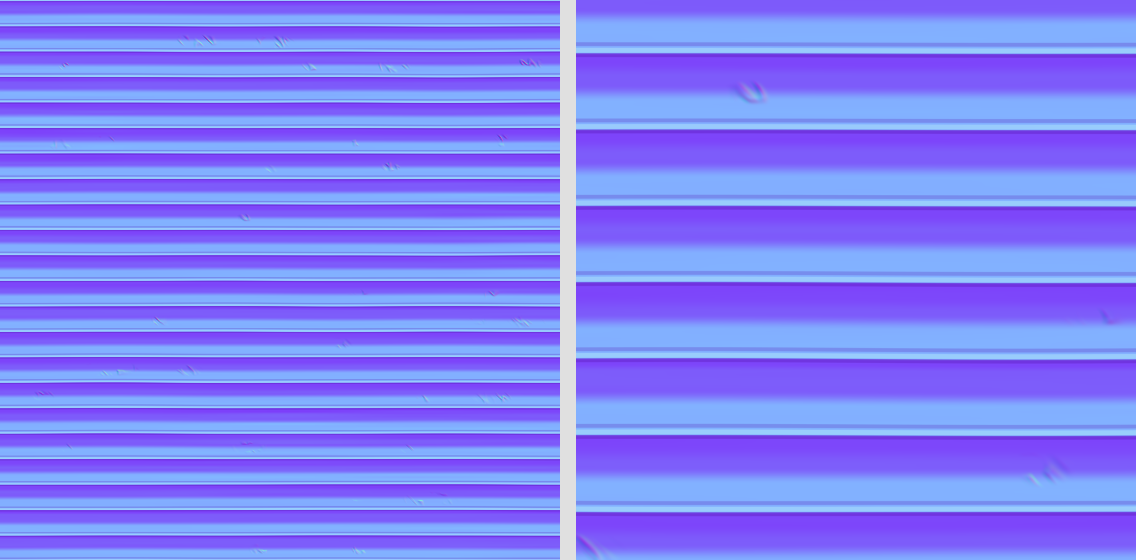
Left: the whole. Right: its middle third, enlarged.
Reproduce this texture map procedurally as a WebGL 1 fragment shader.

```glsl
precision highp float;
// Tangent-space normal map of a ribbed metal shutter: horizontal slats, each a
// violet upper slope rolling into a blue lower slope, closed by a thin bright lip
// and a dark groove. Wrapping noise adds faint streaks and scattered dents.

#define SLATS 22.0
#define SLAT_SHIFT 0.06
#define DENT_COLUMNS 8.0
#define DENT_DEPTH 0.26
#define STREAK_DEPTH 0.035
#define SAG 0.0012
#define VIOLET_DEEP vec3(0.49, 0.27, 0.98)
#define VIOLET vec3(0.49, 0.36, 0.98)
#define BLUE vec3(0.51, 0.69, 1.00)
#define CREASE vec3(0.46, 0.53, 0.92)
#define LIP vec3(0.60, 0.80, 0.99)
#define GROOVE vec3(0.43, 0.19, 0.86)

uniform vec2 u_resolution;

float hash(vec2 p) {
  vec3 q = fract(p.xyx * vec3(0.1031, 0.1030, 0.0973));
  q += dot(q, q.yzx + 33.33);
  return fract((q.x + q.y) * q.z);
}

// Value noise with a whole number of cells, so it wraps over the unit square
float wrapNoise(vec2 p, vec2 cells) {
  p *= cells;
  vec2 i = floor(p);
  vec2 f = fract(p);
  f = f * f * (3.0 - 2.0 * f);
  vec2 a = mod(i, cells);
  vec2 b = mod(i + 1.0, cells);
  return mix(mix(hash(a), hash(vec2(b.x, a.y)), f.x),
             mix(hash(vec2(a.x, b.y)), hash(b), f.x), f.y);
}

float band(float d, float halfWidth, float soft) {
  return 1.0 - smoothstep(halfWidth - 0.5 * soft, halfWidth + 0.5 * soft, abs(d));
}

// Cross-section colour of one slat; t runs from 0 at the top to 1 at the bottom
vec3 slatColor(float t, float row, float soft) {
  float deepEnd = mix(0.08, 0.26, hash(vec2(row, 7.0)));
  vec3 c = mix(VIOLET_DEEP, VIOLET, smoothstep(deepEnd * 0.5, deepEnd * 1.6, t));
  c = mix(c, BLUE, smoothstep(0.39, 0.61, t));
  c = mix(c, CREASE, 0.9 * band(t - 0.855, 0.025, soft));
  c = mix(c, LIP, band(t - 0.935, 0.032, soft));
  c = mix(c, VIOLET_DEEP, smoothstep(1.0 - soft, 1.0, t));
  float toGroove = min(t, 1.0 - t);
  return mix(c, GROOVE, 0.85 * band(toGroove, 0.025, soft));
}

// Coverage of the dented patches, some slats being hit more often than others
float dentMask(float x, float t, float row) {
  float column = floor(x * DENT_COLUMNS);
  float chance = 0.04 + 0.45 * pow(hash(vec2(row, 31.0)), 3.0);
  float mask = 0.0;
  for (int k = -1; k <= 1; k++) {
    float cell = column + float(k);
    vec2 id = vec2(mod(cell, DENT_COLUMNS), row);
    float hit = step(hash(id + 53.0), chance);
    vec2 center = vec2(cell + hash(id + 11.0), mix(0.42, 0.64, hash(id + 19.0)));
    float size = hash(id + 41.0);
    vec2 radius = vec2(mix(0.14, 0.46, size * size), mix(0.20, 0.33, size));
    float d = length((vec2(x * DENT_COLUMNS, t) - center) / radius);
    mask = max(mask, hit * mix(0.45, 1.0, hash(id + 67.0)) * (1.0 - smoothstep(0.35, 1.0, d)));
  }
  return mask;
}

// Broken, slanted ridges that fill the dented patches
float dentHeight(vec2 p) {
  float n = wrapNoise(vec2(p.x, p.y - p.x), vec2(64.0, 112.0));
  float ridge = 1.0 - smoothstep(0.0, 0.22, abs(n - 0.5));
  return ridge * smoothstep(0.38, 0.68, wrapNoise(p, vec2(48.0, 90.0)));
}

void main() {
  vec2 p = gl_FragCoord.xy / u_resolution;
  p.y = 1.0 - p.y;

  // Slats, sagging by a hair along their length
  float sag = SAG * (wrapNoise(p, vec2(5.0, 9.0)) - 0.5);
  float y = (p.y + sag) * SLATS - SLAT_SHIFT;
  float row = mod(floor(y), SLATS);
  float t = fract(y);
  float soft = max(SLATS / u_resolution.y, 0.02);
  vec3 color = slatColor(t, row, soft);

  // Long rolling streaks, stronger in a few areas
  float streak = wrapNoise(p, vec2(4.0, 230.0)) - 0.5;
  float area = smoothstep(0.5, 0.9, wrapNoise(p + 0.37, vec2(4.0, 8.0)));
  color.g += STREAK_DEPTH * streak * (0.6 + 1.6 * area);

  // Dents tilt the normal by the slope of their height
  float mask = dentMask(p.x, t, row);
  float e = 0.002;
  float h = dentHeight(p);
  vec2 slope = vec2(dentHeight(p + vec2(e, 0.0)) - h, dentHeight(p + vec2(0.0, e)) - h);
  vec2 tilt = DENT_DEPTH * mask * slope * vec2(-1.0, 1.3);
  color.rg += tilt;
  color.b -= 0.6 * length(tilt);

  gl_FragColor = vec4(clamp(color, 0.0, 1.0), 1.0);
}
```
